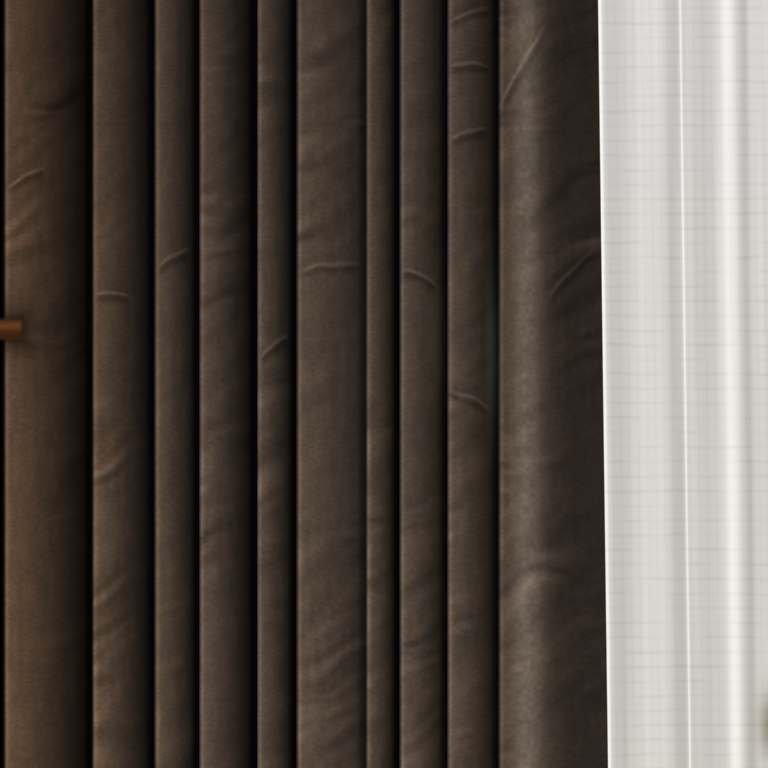
This texture is drawn by a WebGL 2 fragment shader. Its source:

```glsl
#version 300 es
precision highp float;
// Pleated brown velvet curtain beside a pale sheer drape.
uniform vec2 u_resolution;
out vec4 fragColor;

const int FOLDS = 10;
const int CREASES = 12;
const float HEM = 0.785;
const vec3 VELVET = vec3(1.0, 0.84, 0.71);
const vec3 WARM_VELVET = vec3(1.06, 0.81, 0.62);
const vec3 GREY_SHEEN = vec3(0.14, 0.135, 0.125);
const vec3 SHEER = vec3(0.845, 0.838, 0.825);
const vec3 BRONZE = vec3(0.29, 0.17, 0.09);

// Left edges of the folds, closed by the hem, and how deep each one shades.
const float EDGE[11] = float[](0.005, 0.120, 0.201, 0.259, 0.334, 0.386,
                               0.476, 0.520, 0.582, 0.649, 0.785);
const float DEPTH[10] = float[](0.92, 0.92, 0.88, 0.96, 0.94, 0.56,
                                0.92, 0.78, 0.80, 0.45);
// Main creases: centre x, centre y, half width, slope.
const vec4 CREASE[12] = vec4[](
    vec4(0.034, 0.768, 0.025, 0.55), vec4(0.146, 0.614, 0.023, -0.1),
    vec4(0.226, 0.664, 0.022, 0.6), vec4(0.358, 0.549, 0.020, 0.75),
    vec4(0.430, 0.652, 0.042, 0.1), vec4(0.612, 0.914, 0.027, 0.0),
    vec4(0.612, 0.980, 0.027, 0.35), vec4(0.682, 0.915, 0.032, 1.65),
    vec4(0.610, 0.825, 0.025, 0.3), vec4(0.612, 0.479, 0.027, -0.4),
    vec4(0.547, 0.639, 0.024, -0.4), vec4(0.747, 0.646, 0.034, 1.0));

float hash(vec2 p) {
    return fract(sin(dot(p, vec2(127.1, 311.7))) * 43758.5453);
}

float noise(vec2 p) {
    vec2 i = floor(p), f = fract(p);
    f = f * f * (3.0 - 2.0 * f);
    return mix(mix(hash(i), hash(i + vec2(1, 0)), f.x),
               mix(hash(i + vec2(0, 1)), hash(i + vec2(1, 1)), f.x), f.y);
}

float bell(float x, float centre, float width) {
    float d = (x - centre) / width;
    return exp(-d * d);
}

// Lit ridge with a soft shadow beneath it.
float crease(vec2 p, vec4 c) {
    float u = (p.x - c.x) / c.z;
    float bow = 0.004 * (1.0 - u * u) + 0.004 * (noise(p * 60.0) - 0.5);
    float d = (p.y - c.y - c.w * (p.x - c.x) - bow) / sqrt(1.0 + c.w * c.w);
    float fade = 1.0 - smoothstep(0.6, 1.1, abs(u));
    return fade * (bell(d, 0.0, 0.0026) - 0.65 * bell(d, -0.007, 0.005));
}

// Height of the small rumples, tilted up to the right.
float rumple(vec2 p, float seed) {
    vec2 q = vec2(p.x * 13.0 + seed * 7.3, (p.y - 0.4 * p.x) * 26.0);
    q += 1.2 * noise(p * 17.0 + seed);
    return noise(q) + 0.4 * noise(q * 2.3);
}

vec3 velvet(vec2 p, float px) {
    int k = 0;
    for (int i = 1; i < FOLDS; i++) k += int(p.x >= EDGE[i]);
    float left = EDGE[k], right = EDGE[k + 1];
    float t = clamp((p.x - left) / (right - left), 0.0, 1.0);
    bool outer = k == FOLDS - 1;

    // Light falls from the left edge into the gap on the right.
    float shade = mix(0.345, 0.345 * (1.0 - DEPTH[k]), pow(t, 1.25));
    if (outer) shade = mix(0.285, 0.17, smoothstep(0.1, 0.75, t));
    shade += 0.07 * bell(p.x, left + 0.004, 0.003);
    if (!outer) shade *= 1.0 - 0.75 * DEPTH[k] * smoothstep(right - 0.013, right - 0.002, p.x);
    shade *= smoothstep(left - px, left + 0.003 + px, p.x) * 0.75 + 0.25;
    shade *= mix(1.07, 0.92, p.y);

    // Rumples, creases and nap.
    float seed = float(k);
    float relief = rumple(p, seed) - rumple(p + vec2(-0.003, 0.005), seed);
    float patches = smoothstep(0.35, 0.75, noise(p * vec2(9.0, 7.0) + seed));
    shade *= 1.0 + 0.55 * relief * (0.3 + patches);
    float folds = 0.0;
    for (int i = 0; i < CREASES; i++) folds += crease(p, CREASE[i]);
    shade += 0.11 * folds * (0.35 + 0.65 * (1.0 - t));
    shade *= 1.0 + 0.12 * (noise(p * vec2(260.0, 340.0)) - 0.5)
                 + 0.10 * (noise(p * vec2(150.0, 35.0)) - 0.5);

    vec3 col = max(shade, 0.02) * mix(WARM_VELVET, VELVET, smoothstep(0.0, 0.3, p.x));
    float sheen = bell(p.x, 0.686, 0.020) * (0.8 + 0.4 * noise(p * vec2(230.0, 180.0)));
    col += GREY_SHEEN * sheen;
    // Cool haze in two of the gaps.
    col += vec3(0.08, 0.09, 0.09) * bell(p.x, 0.641, 0.008) * bell(p.y, 0.54, 0.10);
    col += vec3(0.04) * bell(p.x, 0.568, 0.012) * bell(p.y, 0.57, 0.08);
    return col * smoothstep(0.001, 0.007, p.x);
}

vec3 sheer(vec2 p) {
    // Broad vertical pleats.
    float v = -0.05 * bell(p.x, 0.805, 0.016) + 0.03 * bell(p.x, 0.85, 0.02);
    v += -0.07 * bell(p.x, 0.880, 0.010) - 0.04 * bell(p.x, 0.918, 0.018);
    v += 0.12 * bell(p.x, 0.951, 0.010) - 0.09 * bell(p.x, 0.973, 0.007);
    v += 0.13 * bell(p.x, 0.892, 0.0018) + 0.15 * bell(p.x, HEM + 0.002, 0.003);
    v += 0.035 * (noise(vec2(p.x * 130.0, p.y * 3.0)) - 0.5);
    // Open weave with wavering threads.
    float sag = p.y + 0.003 * noise(p * vec2(25.0, 9.0));
    float weft = pow(0.5 + 0.5 * cos(sag * 330.0), 6.0);
    float warp = pow(0.5 + 0.5 * cos(p.x * 560.0), 6.0);
    v -= 0.035 * weft * noise(p * vec2(40.0, 60.0)) + 0.015 * warp;
    vec3 col = SHEER + v - vec3(0.02, 0.022, 0.04) * (1.0 - p.y);
    return col - vec3(0.28, 0.30, 0.33) * bell(p.x, 1.0, 0.016) * bell(p.y, 0.055, 0.04);
}

void main() {
    vec2 p = gl_FragCoord.xy / u_resolution;
    float px = 1.0 / u_resolution.x;
    // The hem leans outward toward the floor.
    vec2 q = p - vec2(0.013 * (0.5 - p.y) * smoothstep(0.65, 0.78, p.x), 0.0);
    vec3 col = mix(velvet(q, px), sheer(q), smoothstep(HEM - px, HEM + px, q.x));

    // Bronze holdback at the left border.
    vec2 knob = abs(p - vec2(0.008, 0.571)) - vec2(0.020, 0.014);
    float d = length(max(knob, 0.0)) + min(max(knob.x, knob.y), 0.0);
    col *= 1.0 - 0.55 * exp(-max(d, 0.0) * 70.0);
    vec3 metal = BRONZE * (0.75 + 0.6 * bell(p.y, 0.576, 0.007));
    col = mix(col, metal, 1.0 - smoothstep(-0.004, 0.004, d));
    fragColor = vec4(clamp(col, 0.0, 1.0), 1.0);
}
```
